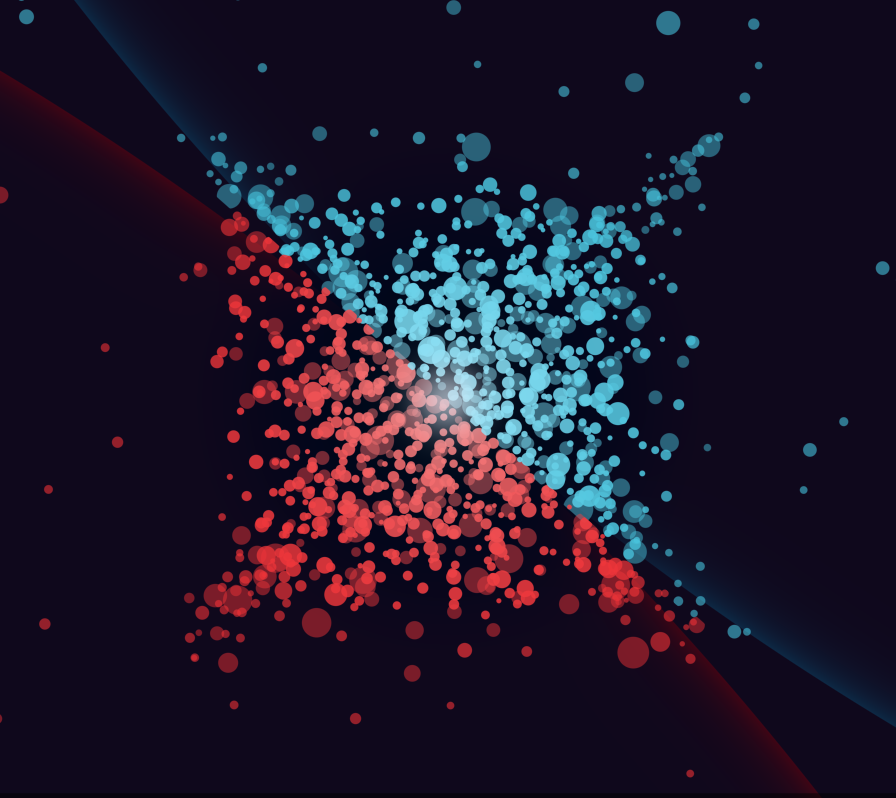
This background is drawn by a WebGL 1 fragment shader. Its source:

```glsl
precision highp float;
// A burst of translucent dots split by a diagonal into a cyan and a red half,
// with two faint curved light bands and a pale core on a dark ground.
// Dots come from layered jittered grids, thinned by a star-shaped density.

uniform vec2 u_resolution;

const vec3 GROUND = vec3(0.06, 0.03, 0.11);
const vec3 HALO = vec3(0.0, 0.01, 0.105);
const vec3 CORE_SHADE = vec3(0.0, 0.045, 0.10);
const vec3 CYAN_RIM = vec3(0.27, 0.76, 0.86);
const vec3 CYAN_CORE = vec3(0.58, 0.89, 0.97);
const vec3 RED_RIM = vec3(0.93, 0.19, 0.21);
const vec3 RED_CORE = vec3(0.96, 0.53, 0.53);
const vec3 CYAN_BAND = vec3(0.05, 0.16, 0.27);
const vec3 RED_BAND = vec3(0.25, 0.02, 0.08);
const vec3 FLARE = vec3(0.86, 0.90, 0.95);

const vec2 AXIS = vec2(0.748, -0.664);   // direction of the dividing line
const vec2 NORMAL = vec2(0.664, 0.748);  // points to the cyan half
const float BAND_CURVE = 0.135;
const float BAND_WIDTH = 0.028;
const float CELL_MAX = 0.048;            // grid cell of the largest dots
const float CELL_SHRINK = 0.78;
const float SPREAD = 0.22;               // half-width of the dense square
const float SPIKE = 0.085;               // extra reach along the diagonals
const float STRAY = 0.018;               // chance of a far dot
const float FILL = 0.85;
const float FLARE_SIZE = 0.042;

float hash(vec2 p, float seed) {
  return fract(sin(dot(p, vec2(127.1, 311.7)) + seed * 74.7) * 43758.5453);
}

float gauss(float x) {
  return exp(-x * x);
}

// Chance that a dot exists at p: a soft square with spiked corners.
float density(vec2 p) {
  vec2 a = abs(p);
  float reach = max(a.x, a.y);
  float spike = gauss((a.x - a.y) / 0.055) * smoothstep(0.12, 0.28, reach);
  float e = max(reach - SPIKE * spike, 0.0) / SPREAD;
  float stray = STRAY * (1.0 - smoothstep(0.30, 0.42, length(p)));
  return FILL * exp(-e * e * e * e) + stray;
}

// Light that starts at a curved edge and fades outward.
float band(float n, float s, float px) {
  float d = n - BAND_CURVE * s * s;
  float lit = smoothstep(-px, px, d) * exp(-max(d, 0.0) / BAND_WIDTH);
  return lit * smoothstep(0.12, 0.45, abs(s));
}

vec3 dotColor(vec2 center, float side) {
  float warmth = gauss(length(center) / 0.17);
  vec3 cyan = mix(CYAN_RIM, CYAN_CORE, warmth);
  vec3 red = mix(RED_RIM, RED_CORE, warmth);
  return side > 0.0 ? cyan : red;
}

// Paints one grid layer; later layers are smaller and more opaque.
vec3 paintDots(vec3 col, vec2 p, float layer, float px) {
  float cell = CELL_MAX * pow(CELL_SHRINK, layer);
  vec2 home = floor(p / cell);
  for (int j = -1; j <= 1; j++) {
    for (int i = -1; i <= 1; i++) {
      vec2 id = home + vec2(float(i), float(j));
      vec2 key = id + layer * 57.0;
      vec2 jitter = vec2(hash(key, 1.0), hash(key, 2.0)) - 0.5;
      vec2 center = (id + 0.5 + 0.9 * jitter) * cell;
      if (hash(key, 3.0) < density(center)) {
        float radius = cell * mix(0.16, 0.42, hash(key, 4.0));
        float side = sign(dot(center, NORMAL));
        float cover = 1.0 - smoothstep(-px, px, length(p - center) - radius);
        cover *= smoothstep(-px, px, side * dot(p, NORMAL) + 0.003);
        float solid = step(hash(key, 5.0), 0.1 + 0.22 * layer);
        solid *= 1.0 - 0.7 * smoothstep(0.25, 0.36, length(center));
        col = mix(col, dotColor(center, side), cover * mix(0.48, 0.88, solid));
      }
    }
  }
  return col;
}

void main() {
  vec2 p = (gl_FragCoord.xy - 0.5 * u_resolution) / u_resolution.y;
  float px = 0.75 / u_resolution.y;
  float r = length(p);
  float s = dot(p, AXIS);
  float n = dot(p, NORMAL);

  // Ground, halo and curved bands
  vec3 col = mix(GROUND, HALO, 1.0 - smoothstep(0.10, 0.34, r));
  col = mix(col, CORE_SHADE, gauss(r / 0.16));
  col = mix(col, CYAN_BAND, band(n, s, px));
  col = mix(col, RED_BAND, band(-n, s, px));

  // Dots, large to small
  for (int k = 0; k < 5; k++) {
    col = paintDots(col, p, float(k), px);
  }

  // Core flare and dark bottom rim
  col = mix(col, FLARE, 0.65 * gauss(r / FLARE_SIZE));
  col *= mix(0.5, 1.0, smoothstep(-px, px, p.y + 0.494));
  gl_FragColor = vec4(col, 1.0);
}
```
